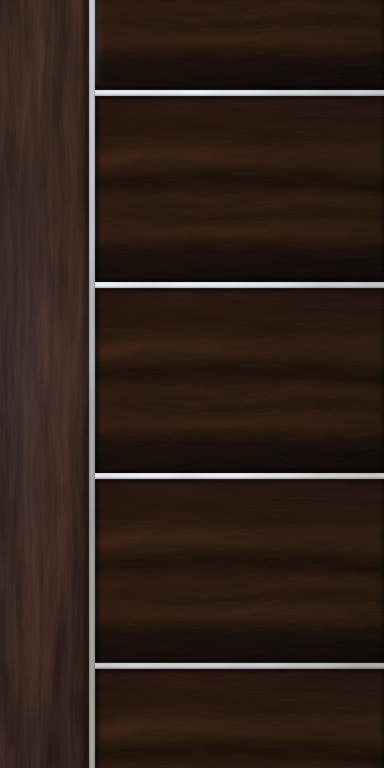
Write a Shadertoy shader that draws this texture.

```glsl
// Dark wood door: an upright stile, stacked horizontal-grain panels and metal inlay strips.

const float STRIP_X = 0.2396;     // lengths are in canvas widths
const float STRIP_HALF = 0.0080;

float hash(vec2 cell) {
    return fract(sin(dot(cell, vec2(127.1, 311.7))) * 43758.5);
}

vec2 gradientAt(vec2 cell) {
    float angle = 6.2832 * hash(cell);
    return vec2(cos(angle), sin(angle));
}

float gradientNoise(vec2 p) {
    vec2 i = floor(p), f = fract(p);
    vec2 u = f * f * f * (f * (f * 6.0 - 15.0) + 10.0);
    vec2 e = vec2(0.0, 1.0);
    float a = dot(gradientAt(i), f);
    float b = dot(gradientAt(i + e.yx), f - e.yx);
    float c = dot(gradientAt(i + e.xy), f - e.xy);
    float d = dot(gradientAt(i + e.yy), f - e.yy);
    return mix(mix(a, b, u.x), mix(c, d, u.x), u.y);
}

float fbm(vec2 p) {
    float sum = 0.0, amplitude = 1.0;
    for (int octave = 0; octave < 4; octave++) {
        sum += amplitude * gradientNoise(p);
        p = p * 2.03 + 17.3;
        amplitude *= 0.55;
    }
    return sum;
}

float bump(float x, float centre, float width) {
    float d = (x - centre) / width;
    return exp(-d * d);
}

// Coverage of a strip, given the distance to its centre line
float stripMask(float dist, float halfWidth, float pixel) {
    return 1.0 - smoothstep(-0.6 * pixel, 0.6 * pixel, abs(dist) - halfWidth);
}

// Strip spacing widens slightly towards the top
float stripHeight(float k) {
    return 0.266 + 0.4928 * k + 0.0015 * k * k;
}

// Upright board with streaky vertical grain
vec3 stileWood(vec2 p) {
    float sway = 0.012 * gradientNoise(p * vec2(4.0, 3.0));
    float broad = fbm(vec2((p.x + sway) * 17.0, p.y * 1.6) + 5.0);
    float fine = fbm(vec2((p.x + sway) * 65.0, p.y * 5.0) + 31.0);
    float tone = 0.50 + 0.32 * broad + 0.20 * fine;
    tone += 0.14 * bump(p.x, 0.11, 0.08) * bump(p.y, 1.12, 0.6);
    tone -= 0.14 * smoothstep(0.75, 0.15, p.y);
    vec3 wood = mix(vec3(0.125, 0.075, 0.060), vec3(0.335, 0.240, 0.205), clamp(tone, 0.0, 1.0));
    wood += vec3(-0.005, 0.005, 0.025) * bump(p.y, 1.02, 0.35) * smoothstep(0.2, 0.0, p.x);
    return wood * (1.0 - 0.35 * smoothstep(0.205, 0.230, p.x));
}

// Crosswise board; t runs from 0 at its top edge to 1 at its bottom edge
vec3 panelWood(float x, float t) {
    float wave = t + 0.045 * gradientNoise(vec2(x * 3.5, t * 4.0) + 9.0);
    float tone = 0.36 + 0.26 * bump(wave, 0.33, 0.08) + 0.20 * bump(wave, 0.57, 0.05);
    tone += 0.26 * bump(wave, 0.71, 0.06) - 0.16 * bump(wave, 0.47, 0.04);
    tone -= 0.28 * smoothstep(0.76, 0.90, wave);
    tone += 0.16 * fbm(vec2(x * 3.0, wave * 13.0) + 3.0);
    tone += 0.09 * fbm(vec2(x * 9.0, wave * 48.0) + 41.0);
    tone += 0.22 * bump(x, 0.31, 0.08) * bump(wave, 0.35, 0.025);
    tone -= 0.10 * smoothstep(0.65, 1.0, x) * smoothstep(0.2, 0.6, t);
    tone -= 0.10 * bump(t, 0.13, 0.008) * smoothstep(0.5, 0.75, x);
    vec3 wood = mix(vec3(0.075, 0.050, 0.035), vec3(0.275, 0.165, 0.095), clamp(tone, 0.0, 1.0));
    return wood + vec3(0.015, 0.000, 0.010) * smoothstep(0.28, 0.0, t);
}

// Brushed metal with a lit face and softly shaded edges; across spans -1 to 1
vec3 brushedMetal(float across, float brightness, float warmth) {
    vec3 tint = mix(vec3(0.96, 0.99, 1.03), vec3(1.02, 1.00, 0.96), warmth);
    return tint * brightness * (1.0 - 0.22 * across * across);
}

void mainImage(out vec4 fragColor, in vec2 fragCoord) {
    vec2 p = fragCoord / iResolution.xy * vec2(1.0, 2.0);
    float pixel = 1.0 / iResolution.x;

    // Panel between two neighbouring strips
    float k = floor((p.y - 0.266) / 0.497);
    float low = stripHeight(k), high = stripHeight(k + 1.0);
    float t = (high - p.y) / (high - low);
    float dy = p.y - low < high - p.y ? p.y - low : p.y - high;
    float dx = p.x - STRIP_X;

    vec3 panel = panelWood(p.x, t);
    panel *= 1.0 - 0.45 * bump(abs(dy), 0.012, 0.007);
    panel *= 1.0 - 0.45 * bump(dx, 0.013, 0.006);
    panel *= 1.0 - 0.35 * smoothstep(0.988, 0.998, p.x);
    panel += 0.07 * bump(dx, 0.010, 0.012) * smoothstep(1.76, 1.80, p.y);

    // Horizontal strips fade towards the right and the bottom
    float shine = 0.94 - 0.14 * smoothstep(0.55, 1.0, p.x) - 0.12 * smoothstep(0.6, 0.2, p.y);
    shine += 0.06 * gradientNoise(vec2(p.x * 9.0, p.y * 4.0));
    vec3 crossStrip = brushedMetal((dy - 0.002) / STRIP_HALF, shine, 0.35);
    vec3 color = mix(panel, crossStrip, stripMask(dy, STRIP_HALF, pixel));

    // Stile and upright strip
    color = mix(stileWood(p), color, smoothstep(-pixel, pixel, dx));
    float glow = mix(0.64, 0.82, smoothstep(0.5, 1.9, p.y));
    glow += 0.05 * gradientNoise(vec2(2.0, p.y * 7.0));
    vec3 uprightStrip = brushedMetal(dx / STRIP_HALF, glow, smoothstep(1.2, 0.5, p.y));
    color = mix(color, uprightStrip, stripMask(dx, STRIP_HALF, pixel));

    fragColor = vec4(clamp(color, 0.0, 1.0), 1.0);
}
```
